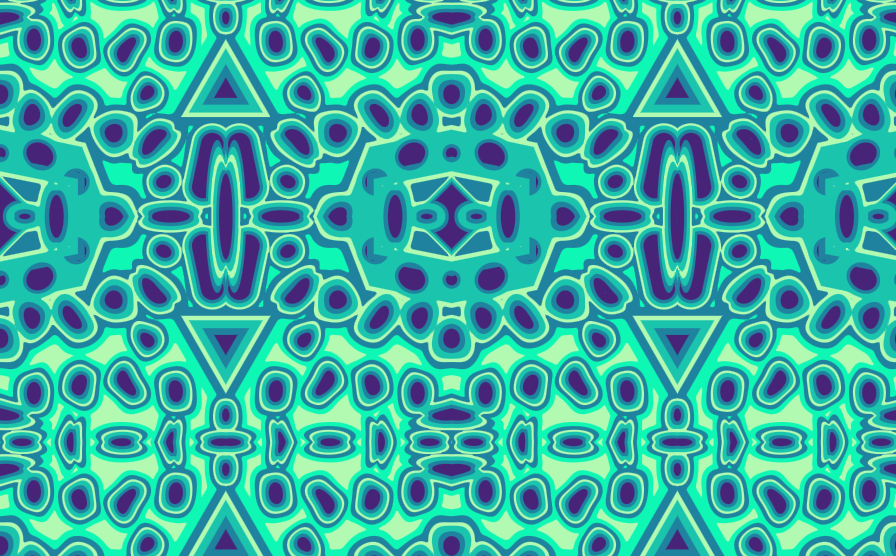
Reproduce this pattern procedurally as a WebGL 2 fragment shader.

```glsl
#version 300 es
precision highp float;
// Mirrored kaleidoscope of contour bands: one square cell is folded about both
// axes, blobs, rings and frames are joined into a single height field, and
// that field is sliced into flat colours, so each shape gains nested outlines.
uniform vec2 u_resolution;
out vec4 fragColor;

const float PI = 3.14159265;
const float HALF_REPEAT = 0.252;              // mirror spacing, in canvas widths
const vec2 CENTRE = vec2(0.504, 0.379);       // middle of the large medallion
const vec3 PURPLE = vec3(0.28, 0.14, 0.47);
const vec3 BLUE = vec3(0.12, 0.51, 0.62);
const vec3 TEAL = vec3(0.10, 0.77, 0.68);
const vec3 MINT = vec3(0.06, 0.97, 0.71);
const vec3 PALE = vec3(0.70, 0.98, 0.70);

// Smooth union of two distances
float join(float a, float b) {
  float k = 0.025;
  float h = max(k - abs(a - b), 0.0) / k;
  return min(a, b) - h * h * k * 0.25;
}

// Approximate distance to a rotated ellipse
float blob(vec2 p, vec2 centre, vec2 radius, float angle) {
  float c = cos(angle), s = sin(angle);
  p -= centre;
  p = vec2(c * p.x + s * p.y, c * p.y - s * p.x);
  float k = length(p / radius);
  return k * (k - 1.0) / max(length(p / (radius * radius)), 0.001);
}

float segment(vec2 p, vec2 a, vec2 b, float radius) {
  vec2 ab = b - a;
  float t = clamp(dot(p - a, ab) / dot(ab, ab), 0.0, 1.0);
  return length(p - a - ab * t) - radius;
}

// Layered sines that fade out on the mirror lines
vec2 wobble(vec2 p) {
  vec2 a = sin(p.yx * vec2(19.0, 23.0) + vec2(0.6, 2.1));
  vec2 b = sin(p.yx * 37.0 + p * 11.0);
  return (a * 0.013 + b * 0.006) * sin(PI * p);
}

// Flowing ground with scattered blobs
float ground(vec2 p) {
  float d = 0.148 + 0.055 * smoothstep(0.3, 0.65, p.y);
  d += 0.022 * sin(p.x * 17.0 + 2.0 * sin(p.y * 9.0)) * sin(p.y * 15.0);
  for (int i = 0; i < 5; i++) {
    float n = float(i);
    float odd = mod(n, 2.0);
    // lenses and bars along the lower mirror line
    vec2 lens = mix(vec2(0.045, 0.017), vec2(0.015, 0.045), odd);
    d = join(d, blob(p, vec2(0.1 + 0.22 * n, 1.0), lens, 0.0) * 2.3);
    if (i > 3) break;
    // wavy row of upright kidneys
    vec2 kidney = vec2(0.15 + 0.21 * n, 0.755 + 0.025 * cos(n * 2.1));
    d = join(d, blob(p, kidney, vec2(0.032, 0.05), 0.5 * sin(n * 2.0)) * 2.0);
    // arc of beads below the medallion
    float angle = PI * (0.2 + 0.1 * n);
    vec2 bead = (0.46 + 0.09 * abs(n - 2.0)) * vec2(cos(angle), sin(angle));
    d = join(d, blob(p, bead, vec2(0.046, 0.036), angle) * 1.35);
    // chain of spindles and dots beside the spine
    vec2 link = vec2(0.765 - 0.04 * n, 0.15 * n + 0.003 * n * n * n);
    vec2 size = vec2(0.08 - 0.045 * odd, 0.028);
    d = join(d, blob(p, link, size, 0.35 * n) * 1.9);
    // small lenses on both vertical mirror lines
    vec2 tip = mix(vec2(0.08, 0.022), vec2(0.014, 0.025), odd);
    d = join(d, blob(p, vec2(odd, 0.88), tip, 0.0) * 2.0);
  }
  return join(d, blob(p, vec2(0.51, 0.0), vec2(0.042), 0.0) * 1.2);
}

// Hexagonal frame, ring of spots, inner panel and its eyes
float medallion(vec2 p, float d) {
  float hexagon = max(p.x * 0.9 + p.y * 0.35 - 0.42, p.y * 0.95 + p.x * 0.2 - 0.35);
  d = join(d, max(hexagon, 0.0) + 0.05);
  for (int i = 0; i < 3; i++) {
    float n = float(i);
    float angle = PI * (0.135 + 0.1825 * n);
    vec2 spot = (0.37 - 0.045 * n) * vec2(cos(angle), sin(angle));
    vec2 size = mix(vec2(0.045), vec2(0.065, 0.08), mod(n, 2.0)) * (1.0 - 0.22 * n);
    d = join(d, blob(p, spot, size, angle) * 2.0);
  }
  float panel = max(p.x - 0.31, p.y + 0.2 * p.x - 0.2);
  d = max(d, min(0.065 - panel, 0.11));
  d = join(d, (p.x + p.y) * 2.1 - 0.3);
  d = join(d, blob(p, vec2(0.25, 0.0), vec2(0.032, 0.095), 0.0) * 1.5);
  vec2 eye = vec2(0.11, 0.0);
  d = max(d, min(0.075 - 2.0 * blob(p, eye, vec2(0.06, 0.038), 0.0), 0.075));
  return join(d, blob(p, eye, vec2(0.025, 0.012), 0.0) * 1.5);
}

// Upright capsule between two dark bells, with a triangle beyond
float spine(vec2 p, float d) {
  d = join(d, segment(p, vec2(0.9, 0.13), vec2(0.94, 0.32), 0.05) * 2.0);
  float core = blob(p, vec2(1.0, 0.0), vec2(0.03, 0.19), 0.0);
  d = max(d, min(0.075 - (core - 0.035) * 3.0, 0.075));
  d = join(d, core * 2.5);
  vec2 q = vec2(1.0 - p.x, p.y - 0.555);
  return join(d, max(q.x * 0.87 + q.y * 0.5, -q.y) - 0.03);
}

vec3 band(vec3 inner, vec3 outer, float d, float edge, float blur) {
  return mix(inner, outer, clamp((d - edge) / blur + 0.5, 0.0, 1.0));
}

void main() {
  vec2 q = (gl_FragCoord.xy / u_resolution.x - CENTRE) / HALF_REPEAT;
  vec2 p = abs(mod(q + 1.0, 2.0) - 1.0);
  vec2 bent = p + wobble(p);
  float d = spine(p, medallion(p, ground(bent)));

  // Slice the field from the dark cores outwards
  float blur = max(fwidth(d), 0.0005);
  vec3 colour = band(PURPLE, BLUE, d, 0.0, blur);
  colour = band(colour, TEAL, d, 0.03, blur);
  colour = band(colour, PALE, d, 0.065, blur);
  colour = band(colour, BLUE, d, 0.085, blur);
  colour = band(colour, MINT, d, 0.122, blur);
  colour = band(colour, PALE, d, 0.163, blur);
  fragColor = vec4(colour, 1.0);
}
```
